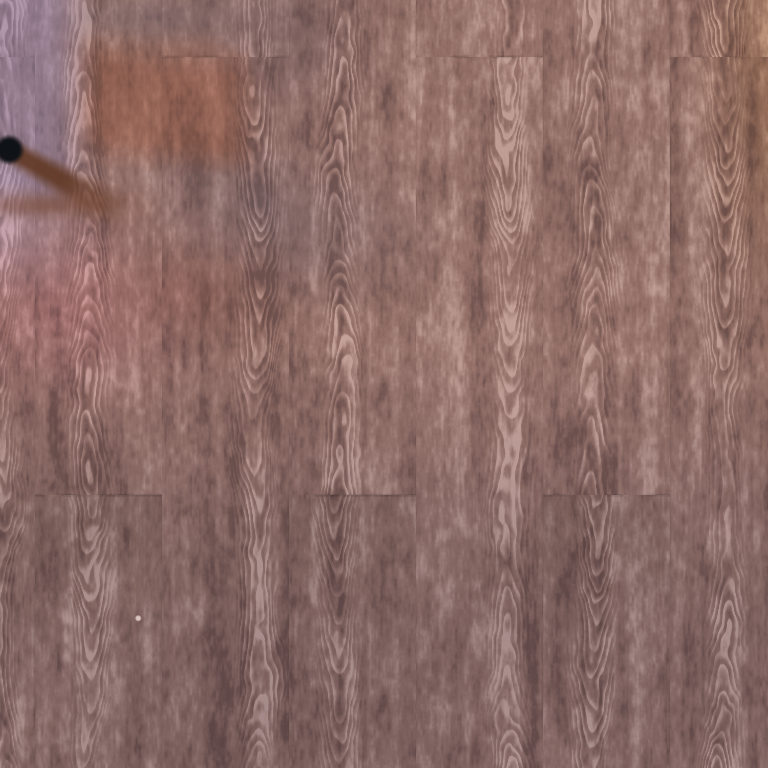
Give the GLSL for this texture, as a WebGL 1 fragment shader.

```glsl
precision highp float;
// Weathered brown wood floor: six staggered plank columns with cathedral grain and soft coloured reflections.
uniform vec2 u_resolution;

float hash(vec2 p) {
  return fract(sin(dot(p, vec2(127.1, 311.7))) * 43758.5453);
}

float noise(vec2 p) {
  vec2 i = floor(p), f = fract(p);
  f = f * f * (3.0 - 2.0 * f);
  return mix(mix(hash(i), hash(i + vec2(1.0, 0.0)), f.x),
             mix(hash(i + vec2(0.0, 1.0)), hash(i + 1.0), f.x), f.y);
}

float fbm(vec2 p) {
  float sum = 0.0, amp = 0.5;
  for (int k = 0; k < 4; k++) {
    sum += amp * noise(p);
    p = p * 2.03 + 17.3;
    amp *= 0.55;
  }
  return sum / 1.01;
}

// Soft elliptical spot, one at its centre
float glow(vec2 p, vec2 centre, vec2 size) {
  vec2 d = (p - centre) / size;
  return exp(-dot(d, d));
}

// Soft-edged rectangle
float patchMask(vec2 p, vec2 centre, vec2 halfSize, float blur) {
  vec2 d = abs(p - centre) - halfSize;
  return (1.0 - smoothstep(-blur, blur, d.x)) * (1.0 - smoothstep(-blur, blur, d.y));
}

// Nested pale arches that turn over at the peak: x = line, y = strength
vec2 cathedral(vec2 p, float centre, float peak, float seed) {
  float shift = seed * 57.0;
  float heart = centre + 0.018 * (noise(vec2(p.y * 9.0, shift)) - 0.5);
  float dx = p.x - heart;
  float rings = 7.5 * cos((p.y - peak) * 4.5)
              + 2.6 * (sqrt(1.0 + dx * dx / 0.00016) - 1.0)
              + 2.0 * noise(vec2(p.x * 38.0 + shift, p.y * 15.0))
              + 0.8 * noise(vec2(p.x * 100.0, p.y * 50.0 + shift));
  float t = fract(rings);
  float line = smoothstep(0.2, 0.8, t) * (1.0 - smoothstep(0.8, 1.0, t));
  float width = 0.016 + 0.014 * noise(vec2(p.y * 8.0, shift + 9.0));
  float strength = exp(-pow(abs(dx) / width, 3.0))
                 * (0.35 + 0.65 * noise(vec2(shift, p.y * 10.0)));
  return vec2(line, strength);
}

void main() {
  vec2 uv = gl_FragCoord.xy / u_resolution;

  // Plank layout: alternate columns shift by half a plank length
  float across = (uv.x - 0.045) / 0.1655;
  float column = floor(across);
  float odd = mod(column, 2.0);
  float along = (uv.y - 0.355 - 0.571 * odd) / 1.142;
  float row = floor(along);
  float seed = hash(vec2(column + 3.0, row + 7.0));
  vec2 p = uv + vec2(0.0, seed * 13.0);

  // Streaks, chalky wash, scratches and fine pores
  float broad = fbm(vec2(p.x * 32.0, p.y * 2.0)) - 0.5;
  float streak = fbm(vec2(p.x * 95.0, p.y * 7.0)) - 0.5;
  float wash = fbm(vec2(p.x * 42.0, p.y * 20.0)) - 0.5;
  float chalk = fbm(vec2(p.x * 130.0, p.y * 75.0)) - 0.5;
  float pores = noise(vec2(p.x * 330.0, p.y * 90.0)) - 0.5;
  float tone = 0.5 + 0.75 * broad + 0.55 * streak + 0.6 * wash
             + 0.5 * chalk + 0.22 * pores + 0.12 * (seed - 0.5);

  // Grain, broken up by the wash
  float peak = mix(mix(-0.12, 1.02, step(0.0, row)), 0.2 + 0.045 * column, odd);
  float centre = 0.045 + (column + 0.5) * 0.1655 - 0.015 + 0.055 * odd * step(column, 3.5);
  vec2 grain = cathedral(uv, centre, peak, seed);
  tone += grain.y * (grain.x * (0.7 + 0.9 * wash) - 0.12);

  // Wood colours from dark pore to pale wash
  vec3 color = mix(vec3(0.41, 0.305, 0.295), vec3(0.54, 0.412, 0.388), smoothstep(0.0, 0.5, tone));
  color = mix(color, vec3(0.72, 0.6, 0.575), smoothstep(0.4, 1.1, tone));

  // Barely visible seams and broken end joints
  float side = abs(fract(across + 0.5) - 0.5) * 0.1655;
  float end = abs(fract(along + 0.5) - 0.5) * 1.142;
  color *= 1.0 - 0.03 * (1.0 - smoothstep(0.0005, 0.0025, side));
  color *= 1.0 - 0.13 * smoothstep(0.3, 0.7, noise(uv * 45.0)) * (1.0 - smoothstep(0.0005, 0.003, end));
  color *= 1.0 - 0.07 * (1.0 - step(0.0, row)) * (1.0 - odd) * smoothstep(0.2, 0.355, uv.y);

  // Room light: warmer and brighter above, cool and dim below
  color *= mix(vec3(0.91, 0.92, 0.945), vec3(1.055, 1.04, 1.025), smoothstep(0.15, 0.65, uv.y));
  color *= 1.0 + 0.12 * (fbm(uv * 4.0 + 5.0) - 0.5);
  color *= 1.0 + vec3(0.03, -0.02, -0.17) * glow(uv, vec2(1.04, 0.92), vec2(0.1, 0.25));
  color *= 1.0 + vec3(0.07, -0.02, 0.03) * glow(uv, vec2(0.08, 0.6), vec2(0.16, 0.11));

  // Blurred reflections tint the upper left and keep some grain
  float drift = 0.05 * (fbm(uv * 7.0) - 0.5);
  vec2 q = uv + vec2(drift, drift + 0.15 * (uv.x - 0.2));
  float shade = 0.5 + 0.5 * dot(color, vec3(0.74));
  color = mix(color, shade * vec3(0.45, 0.38, 0.4), 0.5 * glow(q, vec2(0.34, 0.74), vec2(0.15, 0.08)));
  color = mix(color, shade * vec3(0.45, 0.36, 0.37), 0.5 * glow(uv, vec2(0.36, 0.95), vec2(0.09, 0.09)));
  color = mix(color, shade * vec3(0.45, 0.38, 0.4), 0.5 * glow(uv, vec2(0.2, 0.98), vec2(0.13, 0.03)));
  color = mix(color, shade * vec3(0.56, 0.35, 0.28), 0.62 * patchMask(q, vec2(0.215, 0.865), vec2(0.1, 0.07), 0.03));
  color = mix(color, shade * vec3(0.48, 0.31, 0.27), 0.4 * glow(q, vec2(0.26, 0.63), vec2(0.09, 0.05)));
  color = mix(color, shade * vec3(0.55, 0.48, 0.58), 0.7 * patchMask(uv, vec2(0.02, 0.88), vec2(0.075, 0.15), 0.04));
  color = mix(color, shade * vec3(0.62, 0.52, 0.6), 0.5 * glow(uv, vec2(0.0, 0.7), vec2(0.09, 0.06)));

  // Brown leg trailing from a dark round foot
  vec2 d = uv - vec2(0.012, 0.805);
  float reach = clamp(dot(d, vec2(0.87, -0.5)), 0.0, 0.2);
  float gap = length(d - reach * vec2(0.87, -0.5));
  float leg = (1.0 - smoothstep(0.004, 0.02 + 0.08 * reach, gap)) * (1.0 - smoothstep(0.07, 0.2, reach));
  color = mix(color, vec3(0.38, 0.22, 0.14), 0.9 * leg);
  color = mix(color, vec3(0.46, 0.28, 0.2), 0.6 * glow(uv, vec2(0.06, 0.733), vec2(0.1, 0.016)));
  color = mix(color, vec3(0.06, 0.07, 0.09), 1.0 - smoothstep(0.012, 0.022, length(d)));

  // Tiny pale fleck
  color = mix(color, vec3(0.85, 0.77, 0.75), 1.0 - smoothstep(0.002, 0.005, length(uv - vec2(0.18, 0.195))));

  gl_FragColor = vec4(color, 1.0);
}
```
